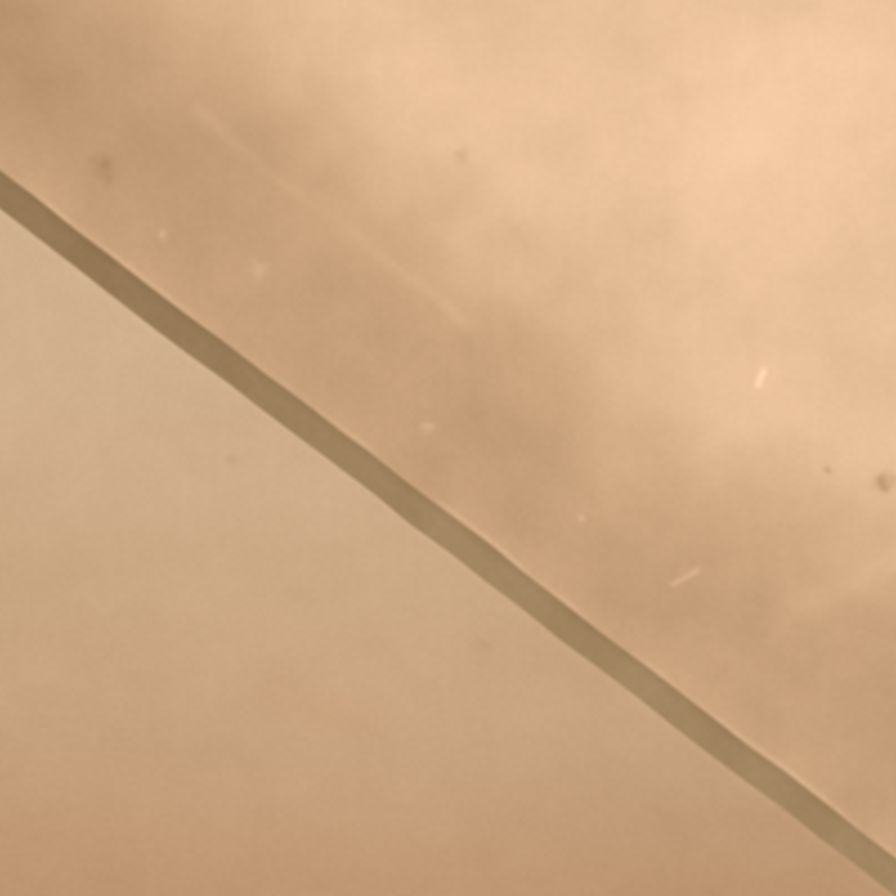
Write a WebGL 2 fragment shader that draws this texture.

```glsl
#version 300 es
precision highp float;
// Two tan stone slabs split by a straight diagonal grout joint. The upper slab
// is clouded by fractal noise under a warm glow from the upper right; the lower
// slab is a calm gradient. Flecks, stains and fine grain finish the surface.
uniform vec2 u_resolution;
out vec4 fragColor;

float hash(vec2 p) {
  return fract(sin(dot(p, vec2(127.1, 311.7))) * 43758.5453);
}

float noise(vec2 p) {
  vec2 i = floor(p), f = fract(p);
  f = f * f * (3.0 - 2.0 * f);
  return mix(mix(hash(i), hash(i + vec2(1, 0)), f.x),
             mix(hash(i + vec2(0, 1)), hash(i + vec2(1, 1)), f.x), f.y);
}

// Fractal noise centred on zero
float clouds(vec2 p) {
  float sum = 0.0, amp = 0.5;
  for (int i = 0; i < 5; i++) {
    sum += amp * (noise(p) - 0.5);
    p = mat2(1.6, 1.2, -1.2, 1.6) * p + 7.3;
    amp *= 0.5;
  }
  return sum;
}

// Soft round falloff with separate radii along x and y
float blob(vec2 p, vec2 centre, vec2 radius) {
  vec2 q = (p - centre) / radius;
  return exp(-dot(q, q));
}

// Soft streak along a segment
float streak(vec2 p, vec2 a, vec2 b, float width) {
  vec2 ab = b - a;
  float t = clamp(dot(p - a, ab) / dot(ab, ab), 0.0, 1.0);
  float d = length(p - a - ab * t) / width;
  return exp(-d * d);
}

vec3 upperSlab(vec2 p, float d) {
  // Broad light: bright beyond the joint, darker corner and lower right
  float light = 0.13 + 0.49 * smoothstep(0.08, 0.4, d);
  light += 0.32 * blob(p, vec2(0.88, 0.88), vec2(0.3, 0.25));
  light += 0.16 * blob(p, vec2(0.43, 0.94), vec2(0.14, 0.09));
  light += 0.12 * blob(p, vec2(0.82, 0.53), vec2(0.16, 0.1));
  light -= 0.16 * blob(p, vec2(0.28, 0.85), vec2(0.12, 0.08));
  light -= 0.24 * blob(p, vec2(0.0, 1.0), vec2(0.24, 0.17));
  light -= 0.1 * blob(p, vec2(0.98, 0.27), vec2(0.1, 0.1));
  light += 0.1 * smoothstep(0.07, 0.015, d);

  // Mottling at two scales
  light += 0.24 * clouds(p * 7.0 + 5.0) + 0.24 * clouds(p * 19.0);

  // Broken pale scratches and short bright nicks
  vec2 wobble = 0.012 * vec2(0.0, noise(p * 24.0) - 0.5);
  float broken = 0.25 + 0.75 * noise(p * 20.0 + 3.0);
  light += 0.17 * broken * streak(p + wobble, vec2(0.22, 0.876), vec2(0.52, 0.64), 0.008);
  light += 0.14 * broken * streak(p + wobble, vec2(0.87, 0.31), vec2(1.0, 0.37), 0.016);
  light += 0.38 * streak(p + wobble, vec2(0.846, 0.572), vec2(0.852, 0.586), 0.0045);
  light += 0.4 * broken * streak(p + wobble, vec2(0.752, 0.345), vec2(0.777, 0.363), 0.005);
  return mix(vec3(0.74, 0.592, 0.442), vec3(0.96, 0.8, 0.65), light);
}

vec3 lowerSlab(vec2 p) {
  vec3 color = mix(vec3(0.755, 0.6, 0.455), vec3(0.79, 0.65, 0.51),
                   smoothstep(0.0, 0.3, p.y + 0.08 * p.x));
  color = mix(color, vec3(0.82, 0.69, 0.555), smoothstep(0.25, 0.65, p.y));
  color -= 0.022 * smoothstep(0.4, 0.95, p.x);
  color += 0.035 * clouds(p * vec2(4.0, 9.0)) + 0.02 * clouds(p * 24.0);
  float smear = streak(p, vec2(0.31, 0.225), vec2(0.4, 0.2), 0.025);
  return color - smear * vec3(0.006, 0.014, 0.018);
}

// Larger flecks: x, y, radius, brightness change
const vec4 FLECKS[10] = vec4[10](
  vec4(0.115, 0.814, 0.013, -0.06), vec4(0.514, 0.826, 0.009, -0.05),
  vec4(0.986, 0.462, 0.009, -0.13), vec4(0.924, 0.475, 0.005, -0.07),
  vec4(0.260, 0.486, 0.006, -0.03), vec4(0.538, 0.277, 0.012, -0.02),
  vec4(0.478, 0.522, 0.007, 0.07), vec4(0.182, 0.736, 0.006, 0.06),
  vec4(0.286, 0.700, 0.009, 0.05), vec4(0.650, 0.423, 0.005, 0.05));

void main() {
  vec2 p = gl_FragCoord.xy / u_resolution;
  float soft = max(0.0032, 1.0 / u_resolution.y);

  // Signed distance to the joint, positive above, with a slight waver
  float d = (p.y - 0.789 + 0.769 * p.x) * 0.793;
  d += 0.003 * (noise(vec2(p.x * 11.0, 4.0)) - 0.5);
  float halfWidth = 0.0168 + 0.002 * (noise(vec2(p.x * 24.0, sign(d) * 9.0)) - 0.5);

  vec3 color = mix(lowerSlab(p), upperSlab(p, d), smoothstep(-soft, soft, d));
  for (int i = 0; i < 10; i++) {
    vec4 fleck = FLECKS[i];
    vec2 bent = p + fleck.z * (vec2(noise(p * 90.0), noise(p * 90.0 + 31.0)) - 0.5);
    color += fleck.w * blob(bent, fleck.xy, vec2(fleck.z));
  }

  // Pale broken lip above the joint, then the grout itself
  float lip = (abs(d) - halfWidth - 0.004) / 0.0035;
  float lipLight = d > 0.0 ? 0.045 * noise(vec2(p.x * 30.0, 2.0)) : 0.008;
  color += lipLight * exp(-lip * lip);
  vec3 grout = mix(vec3(0.585, 0.47, 0.335), vec3(0.635, 0.52, 0.378),
                   smoothstep(0.1, 0.5, p.x));
  grout += 0.05 * clouds(p * 20.0) - 0.025 * smoothstep(0.004, 0.017, d);
  color = mix(grout, color, smoothstep(-soft, soft, abs(d) - halfWidth));

  // Fine grain
  color += 0.012 * (noise(p * 200.0) - 0.5);
  fragColor = vec4(color, 1.0);
}
```
